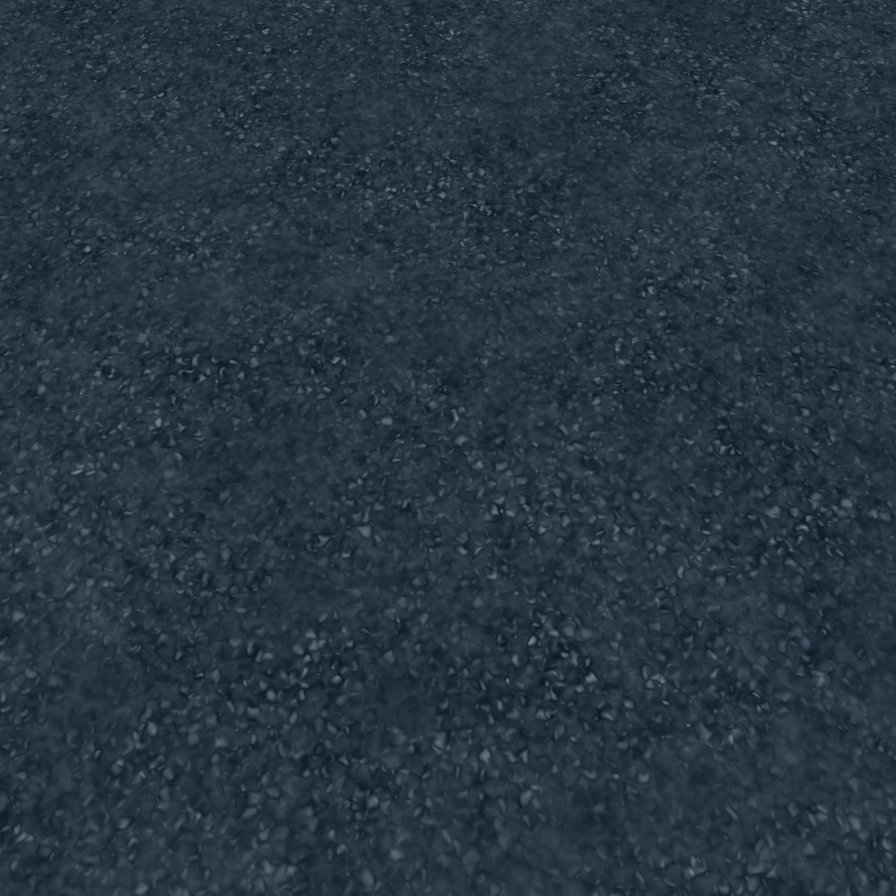
Write a three.js fragment shader that draws this texture.

```glsl
// Dark blue asphalt with pale stone chips, receding in shallow perspective.
varying vec2 vUv;

vec2 hash2(vec2 p) {
  vec3 q = fract(vec3(p.xyx) * vec3(0.1031, 0.1030, 0.0973));
  q += dot(q, q.yzx + 33.33);
  return fract((q.xx + q.yz) * q.zy);
}

float cornerSlope(vec2 cell, vec2 offset) {
  float angle = 6.2832 * hash2(cell).x;
  return dot(vec2(cos(angle), sin(angle)), offset);
}

float gradientNoise(vec2 p) {
  vec2 i = floor(p), f = fract(p);
  vec2 u = f * f * f * (f * (f * 6.0 - 15.0) + 10.0);
  vec2 e = vec2(0.0, 1.0);
  return mix(
    mix(cornerSlope(i, f), cornerSlope(i + e.yx, f - e.yx), u.x),
    mix(cornerSlope(i + e.xy, f - e.xy), cornerSlope(i + e.yy, f - e.yy), u.x),
    u.y);
}

vec2 rotate(vec2 p, float angle) {
  float c = cos(angle), s = sin(angle);
  return vec2(c * p.x - s * p.y, s * p.x + c * p.y);
}

// Lit chips minus the dark gaps around them, one chip per jittered cell.
float stoneChips(vec2 p) {
  vec2 cell = floor(p);
  float light = 0.0, gap = 0.0;
  for (int y = -1; y <= 1; y++) {
    for (int x = -1; x <= 1; x++) {
      vec2 id = cell + vec2(float(x), float(y));
      vec2 kind = hash2(id + 71.7);
      vec2 d = p - id - 0.05 - 0.9 * hash2(id);
      d = rotate(d, 6.2832 * hash2(id + 19.3).x);
      float dist = length(d * vec2(0.85, 1.15));
      float radius = mix(0.3, 0.6, kind.x);
      float body = 1.0 - smoothstep(radius * 0.1, radius, dist);
      float halo = 1.0 - smoothstep(radius * 0.8, radius + 0.3, dist);
      light = max(light, body * kind.y * kind.y);
      gap = max(gap, halo * kind.y);
    }
  }
  return light * 0.2 - gap * 0.035;
}

void main() {
  // Ground plane: chips shrink and flatten towards the top.
  float nearness = 2.25 - vUv.y;
  vec2 ground = vec2((vUv.x - 0.5) * 135.0, 257.0) / nearness + vec2(60.0, 0.0);

  // Gentle bending keeps the chips from looking like clean ovals.
  vec2 bend = vec2(gradientNoise(ground * 1.3 + 7.0), gradientNoise(ground * 1.3 + 63.0));
  vec2 rough = ground + 0.4 * bend;

  // Mottled binder between the chips, from fine to coarse.
  float grain = 0.06 * gradientNoise(rotate(rough, 0.6) * 0.85)
              + 0.065 * gradientNoise(rotate(rough, 1.1) * 1.6 + 31.0);
  float mottle = 0.042 * gradientNoise(rotate(ground, 0.4) * 0.42 + 17.0)
               + 0.034 * gradientNoise(rotate(ground, 0.9) * 0.2 + 43.0);

  // Worn patches hold fewer visible chips.
  float patches = gradientNoise(rotate(ground, 0.5) * 0.08 + 5.0)
                + 0.9 * gradientNoise(rotate(ground, 1.2) * 0.22 + 12.0);
  float exposure = clamp(0.95 + 1.0 * patches, 0.35, 1.6);
  exposure *= mix(1.1, 0.9, vUv.y);

  float chips = stoneChips(rough)
              + 0.55 * stoneChips(rotate(rough, 0.7) * 1.5 + 87.0);
  float tone = grain * mix(0.7, 1.1, exposure) + chips * exposure + mottle;

  // Broad drift in tone, a little lighter on the near side.
  tone += 0.028 * gradientNoise(ground * 0.05 + 50.0);
  tone += 0.006 * (0.5 - vUv.y) - 0.002;

  vec3 asphalt = vec3(0.16, 0.21, 0.26);
  vec3 color = asphalt + tone * vec3(0.97, 1.0, 1.01);
  gl_FragColor = vec4(clamp(color, vec3(0.07, 0.11, 0.14), vec3(0.48, 0.54, 0.59)), 1.0);
}
```
